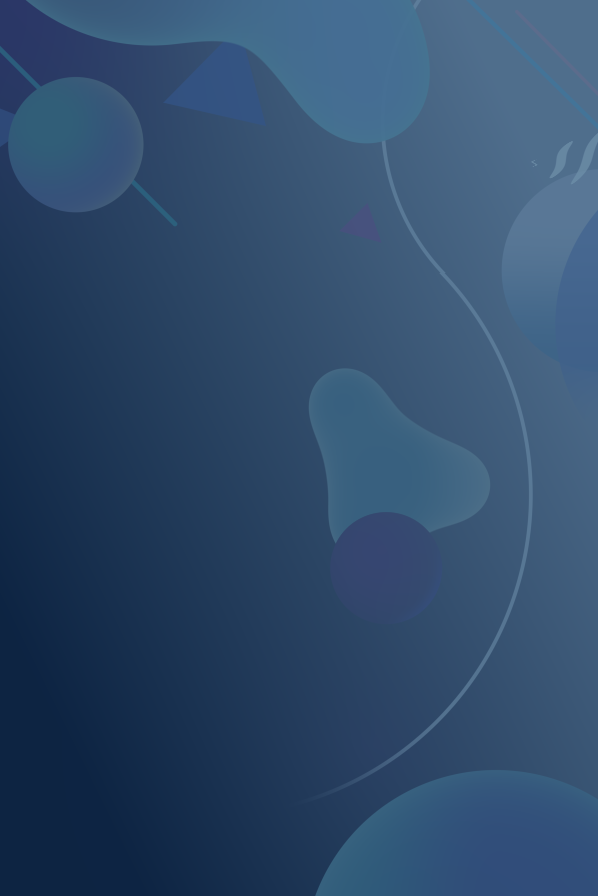
A WebGL 1 fragment shader for this background:

```glsl
precision highp float;
// Navy gradient backdrop with translucent blobs, discs, triangles and a flowing thin curve.
uniform vec2 u_resolution;

float pixel; // size of one pixel in scene units

// Coverage of a shape from its signed distance
float fill(float d) {
  return 1.0 - smoothstep(-0.7 * pixel, 0.7 * pixel, d);
}

float disc(vec2 p, vec2 center, float radius) {
  return length(p - center) - radius;
}

float segment(vec2 p, vec2 a, vec2 b) {
  vec2 ab = b - a;
  return length(p - a - ab * clamp(dot(p - a, ab) / dot(ab, ab), 0.0, 1.0));
}

// Signed distance to the line a-b, positive on its outer side
float halfPlane(vec2 p, vec2 a, vec2 b) {
  vec2 e = normalize(b - a);
  return dot(p - a, vec2(e.y, -e.x));
}

float triangle(vec2 p, vec2 a, vec2 b, vec2 c) {
  return max(halfPlane(p, a, b), max(halfPlane(p, b, c), halfPlane(p, c, a)));
}

float smoothUnion(float a, float b, float k) {
  float h = max(k - abs(a - b), 0.0) / k;
  return min(a, b) - h * h * k * 0.25;
}

float topBlob(vec2 p) {
  float bulb = smoothUnion(disc(p, vec2(3.16, 0.74), 0.48), disc(p, vec2(2.92, 0.25), 0.63), 0.5);
  return smoothUnion(bulb, disc(p, vec2(1.30, -1.30), 1.69), 0.8);
}

float middleBlob(vec2 p) {
  float body = smoothUnion(disc(p, vec2(3.30, 4.08), 0.46), disc(p, vec2(3.18, 4.50), 0.34), 0.3);
  body = smoothUnion(body, disc(p, vec2(2.95, 3.45), 0.29), 0.6);
  return smoothUnion(body, disc(p, vec2(3.94, 4.16), 0.25), 0.6);
}

// Two tangent arcs forming one S-shaped curve
float flowingCurve(vec2 p) {
  float upper = abs(disc(p, vec2(5.17, 1.04), 1.89));
  float lower = abs(disc(p, vec2(1.80, 4.24), 2.75));
  upper = p.y < 2.34 && p.x < 4.2 ? upper : 9.0;
  lower = p.y > 2.34 && p.x > 2.4 ? lower : 9.0;
  return min(upper, lower);
}

void main() {
  // Scene is 7.68 units high, with y running down from the top edge
  vec2 p = vec2(gl_FragCoord.x, u_resolution.y - gl_FragCoord.y) * 7.68 / u_resolution.y;
  pixel = 7.68 / u_resolution.y;

  // Background: diagonal gradient with faint violet glows
  float light = clamp(0.154 * p.x + 0.077 * (5.6 - p.y) - 0.03, 0.0, 1.0);
  vec3 color = mix(vec3(0.05, 0.14, 0.26), vec3(0.31, 0.43, 0.55), light);
  color = mix(color, vec3(0.17, 0.20, 0.41), 0.75 * exp(-dot(p, p) * 0.5));
  color = mix(color, vec3(0.19, 0.25, 0.42), 0.35 * exp(-length(p - vec2(3.2, 6.4)) * 1.6));

  // Triangles
  vec3 blue = vec3(0.20, 0.33, 0.53);
  color = mix(color, blue, 0.75 * fill(triangle(p, vec2(1.40, 0.88), vec2(2.05, 0.22), vec2(2.28, 1.08))));
  color = mix(color, blue, 0.6 * fill(triangle(p, vec2(-0.2, 1.4), vec2(-0.2, 0.85), vec2(0.30, 1.05))));
  color = mix(color, vec3(0.29, 0.31, 0.50), 0.75 * fill(triangle(p, vec2(2.91, 1.98), vec2(3.15, 1.74), vec2(3.27, 2.08))));

  // Diagonal lines
  color = mix(color, vec3(0.17, 0.40, 0.51), 0.8 * fill(segment(p, vec2(-0.1, 0.32), vec2(1.50, 1.92)) - 0.02));
  color = mix(color, vec3(0.25, 0.46, 0.61), 0.8 * fill(segment(p, vec2(3.9, -0.12), vec2(5.2, 1.16)) - 0.018));
  color = mix(color, vec3(0.38, 0.42, 0.55), 0.7 * fill(segment(p, vec2(4.43, 0.10), vec2(5.2, 0.88)) - 0.015));

  // Long curve, fading at its lower end
  float curveFade = smoothstep(2.4, 3.9, p.x + max(0.0, 5.0 - p.y));
  color = mix(color, vec3(0.40, 0.53, 0.64), 0.65 * curveFade * fill(flowingCurve(p) - 0.016));

  // Top blob with a teal rim
  float d = topBlob(p);
  vec3 tint = mix(vec3(0.22, 0.34, 0.47), vec3(0.27, 0.43, 0.58), smoothstep(0.3, 3.0, p.x));
  tint = mix(tint, vec3(0.27, 0.47, 0.56), 0.6 * exp(min(d, 0.0) * 7.0));
  color = mix(color, tint, 0.95 * fill(d));

  // Shaded sphere on the left
  d = disc(p, vec2(0.65, 1.24), 0.58);
  tint = mix(vec3(0.19, 0.37, 0.47), vec3(0.21, 0.31, 0.48), smoothstep(0.1, 0.8, length(p - vec2(0.42, 1.05))));
  tint = mix(tint, vec3(0.29, 0.40, 0.47), 0.7 * exp(min(d, 0.0) * 9.0) * smoothstep(0.2, 1.2, p.x));
  color = mix(color, tint, fill(d));

  // Pale disc on the right and the blue disc over it
  tint = mix(vec3(0.35, 0.47, 0.59), vec3(0.24, 0.39, 0.53), smoothstep(1.9, 3.1, p.y));
  color = mix(color, tint, 0.95 * fill(disc(p, vec2(5.17, 2.32), 0.87)));
  tint = mix(vec3(0.28, 0.41, 0.57), vec3(0.25, 0.38, 0.54), smoothstep(1.8, 3.2, p.y));
  color = mix(color, tint, (1.0 - smoothstep(2.9, 3.75, p.y)) * fill(disc(p, vec2(6.26, 2.78), 1.50)));

  // Tapered wavy strokes above the pale disc
  for (int i = 0; i < 3; i++) {
    float n = float(i);
    float size = i == 0 ? 0.03 : 0.08 + 0.08 * n;
    vec2 q = p - vec2(4.58 + 0.23 * n, 1.40 - 0.03 * n);
    float along = clamp(q.y / size, -1.0, 1.0);
    float stroke = abs(q.x + 0.6 * q.y - 0.025 * sin(3.1 * along)) * 0.85 - 0.035 * sqrt(1.0 - along * along) * min(1.0, size * 8.0);
    color = mix(color, vec3(0.43, 0.56, 0.66), 0.75 * fill(max(stroke, abs(q.y) - size)));
  }

  // Middle blob with a soft light rim
  d = middleBlob(p);
  tint = mix(vec3(0.22, 0.38, 0.50), vec3(0.28, 0.42, 0.53), smoothstep(3.5, 4.2, p.x));
  tint = mix(tint, vec3(0.32, 0.45, 0.54), 0.5 * exp(min(d, 0.0) * 14.0));
  float orb = disc(p, vec2(3.31, 4.87), 0.48);
  color = mix(color, tint, 0.95 * fill(d) * (1.0 - fill(orb)));

  // Violet orb dissolving downward, with a crescent on its lower right
  color = mix(color, vec3(0.22, 0.27, 0.45), fill(orb) * 0.8 * exp(-2.5 * dot(p - vec2(3.2, 4.75), p - vec2(3.2, 4.75))));
  float crescent = fill(orb) * smoothstep(-0.12, 0.0, orb) * smoothstep(0.2, 0.6, dot(p - vec2(3.31, 4.87), vec2(0.85, 0.53)));
  color = mix(color, vec3(0.21, 0.31, 0.51), 0.7 * crescent);

  // Bottom blob
  d = disc(p, vec2(4.25, 8.25), 1.65);
  tint = mix(vec3(0.18, 0.36, 0.48), vec3(0.19, 0.30, 0.48), smoothstep(2.9, 4.3, p.x));
  tint = mix(tint, vec3(0.23, 0.40, 0.51), 0.8 * exp(min(d, 0.0) * 4.0));
  color = mix(color, tint, 0.95 * fill(d));

  gl_FragColor = vec4(color, 1.0);
}
```
